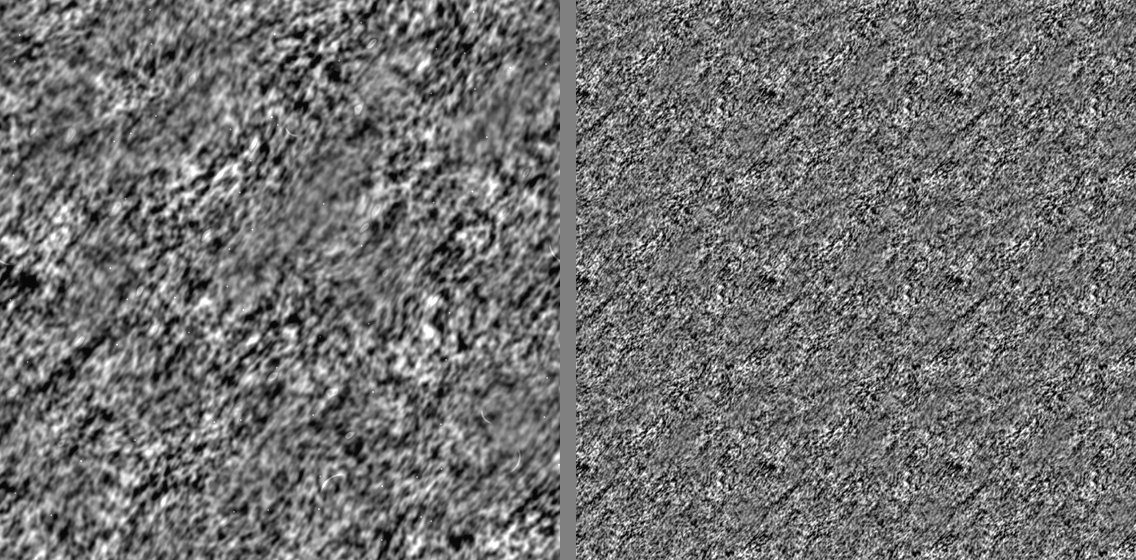
Left: one tile. Right: repeated 3 by 3.
Give the GLSL for this texture, as a WebGL 2 fragment shader.

```glsl
#version 300 es
precision highp float;
precision highp int;

uniform vec2 u_resolution;
out vec4 fragColor;

// Integer hash: three values in 0..1 per cell and layer
vec3 hash(vec2 cell, float layer) {
    uvec3 v = uvec3(cell, layer) * 1664525u + 1013904223u;
    v.x += v.y * v.z; v.y += v.z * v.x; v.z += v.x * v.y;
    v ^= v >> 16u;
    v.x += v.y * v.z; v.y += v.z * v.x; v.z += v.x * v.y;
    return vec3(v >> 8u) / 16777216.0;
}

// Gradient noise on a slanted lattice; whole-number axes keep it periodic
float slantNoise(vec2 uv, float angle, float along, float across, float layer) {
    vec2 dir = vec2(cos(angle), sin(angle));
    vec2 axisU = round(dir * along);
    vec2 axisV = round(vec2(-dir.y, dir.x) * across);
    float period = axisU.x * axisV.y - axisU.y * axisV.x;
    vec2 q = vec2(dot(axisU, uv), dot(axisV, uv));
    vec2 base = floor(q);
    vec2 f = q - base;
    vec2 fade = f * f * f * (f * (f * 6.0 - 15.0) + 10.0);
    float sum = 0.0;
    for (int k = 0; k < 4; k++) {
        vec2 corner = vec2(k & 1, k >> 1);
        vec2 id = base + corner;
        // Lattice point expressed in canvas steps, wrapped to one tile
        vec2 wrapped = vec2(axisV.y * id.x - axisU.y * id.y,
                            axisU.x * id.y - axisV.x * id.x);
        wrapped = floor(mod(wrapped + 0.5, period));
        float turn = 6.2831853 * hash(wrapped, layer).x;
        vec2 weight = mix(1.0 - fade, fade, corner);
        sum += weight.x * weight.y * dot(vec2(cos(turn), sin(turn)), f - corner);
    }
    return sum;
}

// Elongated bright facets, each with a shaded hollow at its lower right
float facets(vec2 uv, float rough) {
    float n = 9.0, light = 0.0;
    for (int k = 0; k < 9; k++) {
        vec2 cell = floor(uv * n) + vec2(k % 3, k / 3) - 1.0;
        vec3 rnd = hash(mod(cell, n), 20.0);
        vec3 form = hash(mod(cell, n), 21.0);
        if (rnd.z > 0.4) continue;
        vec2 d = uv - (cell + rnd.xy) / n;
        float angle = 0.75 + 0.4 * form.x;
        vec2 dir = vec2(cos(angle), sin(angle));
        vec2 p = vec2(dot(d, dir), dot(d, vec2(-dir.y, dir.x)));
        float size = mix(0.6, 1.1, form.y);
        float spot = length(p / (vec2(0.019, 0.0085) * size)) + rough;
        light += mix(0.25, 0.5, form.z) * (1.0 - smoothstep(0.35, 1.1, spot));
        vec2 hollow = (p + vec2(0.004, 0.022)) / (vec2(0.032, 0.013) * size);
        light -= 0.2 * exp(-dot(hollow, hollow));
    }
    return light;
}

// Tiny dust points
float dust(vec2 uv) {
    float n = 14.0, light = 0.0;
    for (int k = 0; k < 9; k++) {
        vec2 cell = floor(uv * n) + vec2(k % 3, k / 3) - 1.0;
        vec3 rnd = hash(mod(cell, n), 30.0);
        float d = length(uv - (cell + rnd.xy) / n);
        light += step(rnd.z, 0.35) * (1.0 - smoothstep(0.0006, 0.0026, d));
    }
    return light;
}

// Short curved fibres: faded pieces of thin rings
float fibres(vec2 uv) {
    float n = 4.0, light = 0.0;
    for (int k = 0; k < 9; k++) {
        vec2 cell = floor(uv * n) + vec2(k % 3, k / 3) - 1.0;
        vec3 rnd = hash(mod(cell, n), 40.0);
        vec3 form = hash(mod(cell, n), 41.0);
        vec2 d = uv - (cell + rnd.xy) / n;
        float turn = 6.2831853 * form.x;
        float facing = dot(d, vec2(cos(turn), sin(turn))) / max(length(d), 1e-4);
        float ring = abs(length(d) - mix(0.018, 0.045, form.y));
        light += step(rnd.z, 0.5) * smoothstep(0.65, 0.9, facing)
               * (1.0 - smoothstep(0.0005, 0.0028, ring));
    }
    return light;
}

void main() {
    vec2 uv = gl_FragCoord.xy / u_resolution;

    // Gentle bending of the grain
    vec2 bent = uv + 0.02 * vec2(slantNoise(uv, 0.6, 5.0, 6.0, 1.0),
                                 slantNoise(uv, 0.6, 5.0, 6.0, 2.0));

    // Relief from broad streaks down to fine grain
    float fine = slantNoise(bent, 1.05, 88.0, 132.0, 3.0);
    float grain = slantNoise(bent, 0.92, 50.0, 80.0, 4.0);
    float clump = slantNoise(bent, 0.8, 23.0, 41.0, 5.0);
    float streak = slantNoise(bent, 0.68, 8.0, 18.0, 6.0);
    float relief = 0.5 * fine + grain + 0.72 * clump + 0.45 * streak;

    // Calm and rough regions
    float contrast = 0.58 * (1.0 + 0.9 * slantNoise(uv, 0.7, 4.0, 7.0, 7.0));

    float grey = 0.44 + contrast * relief;
    grey += facets(bent, 0.8 * grain + 0.5 * fine);
    grey += 0.35 * dust(uv) + 0.25 * fibres(uv);
    fragColor = vec4(vec3(clamp(grey, 0.03, 1.0)), 1.0);
}
```
